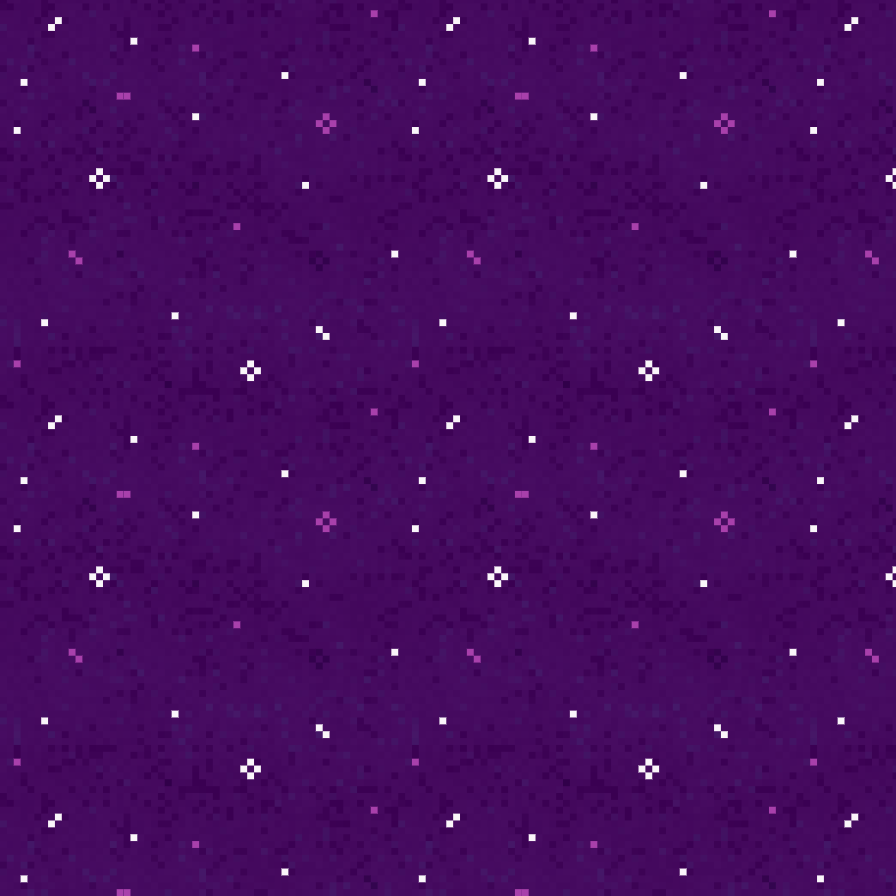
A Shadertoy shader for this pattern:

```glsl
// A blocky night sky: a square tile of coarse cells repeats across the canvas.
// Layered sines and a cell hash mottle the purple ground; short lists of
// marks (column, row, shape) place white, lilac and dark stars in each tile.

const float TAU = 6.2831853;
const float REPEATS = 2.25;     // tiles along the canvas height
const float TILE = 58.0;        // cells along one tile

// Mark shapes
const float RISE = -1.0;        // two cells, stepping up to the right
const float DOT  =  0.0;        // one cell
const float FALL =  1.0;        // two cells, stepping down to the right
const float RING =  2.0;        // four cells around an empty one
const float DASH =  3.0;        // two cells side by side

const vec3 WHITE = vec3(0.98, 0.96, 0.98);
const vec3 LILAC = vec3(0.66, 0.25, 0.67);
const vec3 DARK  = vec3(0.18, 0.00, 0.28);

const vec3 whiteMarks[13] = vec3[13](
    vec3(19, 6, DOT), vec3(41, 11, DOT), vec3(3, 12, DOT),
    vec3(28, 17, DOT), vec3(2, 19, DOT), vec3(44, 27, DOT),
    vec3(57, 37, DOT), vec3(25, 46, DOT), vec3(6, 47, DOT),
    vec3(7, 4, RISE), vec3(46, 48, FALL),
    vec3(14, 26, RING), vec3(36, 54, RING));

const vec3 lilacMarks[7] = vec3[7](
    vec3(54, 2, DOT), vec3(28, 7, DOT), vec3(34, 33, DOT), vec3(2, 53, DOT),
    vec3(17, 14, DASH), vec3(10, 37, FALL), vec3(47, 18, RING));

const vec3 darkMarks[6] = vec3[6](
    vec3(28, 27, DOT), vec3(17, 37, DOT), vec3(24, 56, DOT),
    vec3(12, 15, FALL), vec3(53, 12, FALL), vec3(46, 38, RING));

float hash(vec2 cell) {
    return fract(sin(dot(cell, vec2(12.99, 78.23))) * 4375.85);
}

// Smooth clouds that close on themselves at the tile edges
float clouds(vec2 cell) {
    vec2 t = cell * TAU / TILE;
    float bands = -cos(2.0 * t.y + 0.8 * sin(t.x));
    float lumps = sin(3.0 * t.x + 2.0 * sin(t.y)) * sin(2.0 * t.y - t.x);
    float ripples = sin(5.0 * t.x - 4.0 * t.y) * cos(3.0 * t.y + 2.0 * t.x);
    return 0.45 * bands + 0.35 * lumps + 0.2 * ripples;
}

// Flat colour of one ground cell
vec3 groundCell(vec2 cell) {
    cell = mod(cell, TILE);
    float cloud = clouds(cell);
    float grain = hash(cell);
    float blueFleck = step(0.91 - 0.1 * cloud, grain);
    float darkFleck = step(grain, 0.11 - 0.14 * cloud);
    vec3 colour = vec3(0.271, 0.039, 0.372);
    colour += vec3(0.006, 0.008, 0.01) * cloud;
    colour += 0.014 * (hash(cell + 71.0) - 0.5);
    colour += vec3(-0.008, 0.052, 0.03) * blueFleck * hash(cell + 19.0);
    return colour - vec3(0.035, 0.03, 0.04) * darkFleck;
}

// Ground with cell edges blended over about one pixel
vec3 ground(vec2 p, float cellPixels) {
    vec2 q = p - 0.5;
    vec2 cell = floor(q);
    vec2 blend = clamp((fract(q) - 0.5) * cellPixels + 0.5, 0.0, 1.0);
    vec3 near = mix(groundCell(cell), groundCell(cell + vec2(1, 0)), blend.x);
    vec3 far = mix(groundCell(cell + vec2(0, 1)), groundCell(cell + 1.0), blend.x);
    return mix(near, far, blend.y);
}

// Signed distance to a unit square centred on the origin
float square(vec2 d) {
    return max(abs(d.x), abs(d.y)) - 0.5;
}

float markDistance(vec2 d, float shape) {
    if (shape == RING) {
        d = abs(d);
        return square(vec2(max(d.x, d.y) - 1.0, min(d.x, d.y)));
    }
    if (shape == DOT) return square(d);
    float rise = shape == DASH ? 0.0 : shape;
    return min(square(d), square(d - vec2(1.0, rise)));
}

// Coverage of a mark, wrapped round the tile
float markCover(vec2 p, vec3 mark, float cellPixels) {
    vec2 d = mod(p - mark.xy - 0.5 + 0.5 * TILE, TILE) - 0.5 * TILE;
    return clamp(0.5 - markDistance(d, mark.z) * cellPixels, 0.0, 1.0);
}

void mainImage(out vec4 fragColor, in vec2 fragCoord) {
    float cellPixels = iResolution.y / (REPEATS * TILE);

    // Cell coordinates from the top left; rows start half a cell above the edge
    vec2 p = vec2(fragCoord.x, iResolution.y - fragCoord.y) / cellPixels;
    p.y += 0.5;

    vec3 colour = ground(p, cellPixels);
    for (int i = 0; i < darkMarks.length(); i++)
        colour = mix(colour, DARK, 0.75 * markCover(p, darkMarks[i], cellPixels));
    for (int i = 0; i < lilacMarks.length(); i++)
        colour = mix(colour, LILAC, markCover(p, lilacMarks[i], cellPixels));
    for (int i = 0; i < whiteMarks.length(); i++)
        colour = mix(colour, WHITE, markCover(p, whiteMarks[i], cellPixels));

    fragColor = vec4(colour, 1.0);
}
```
